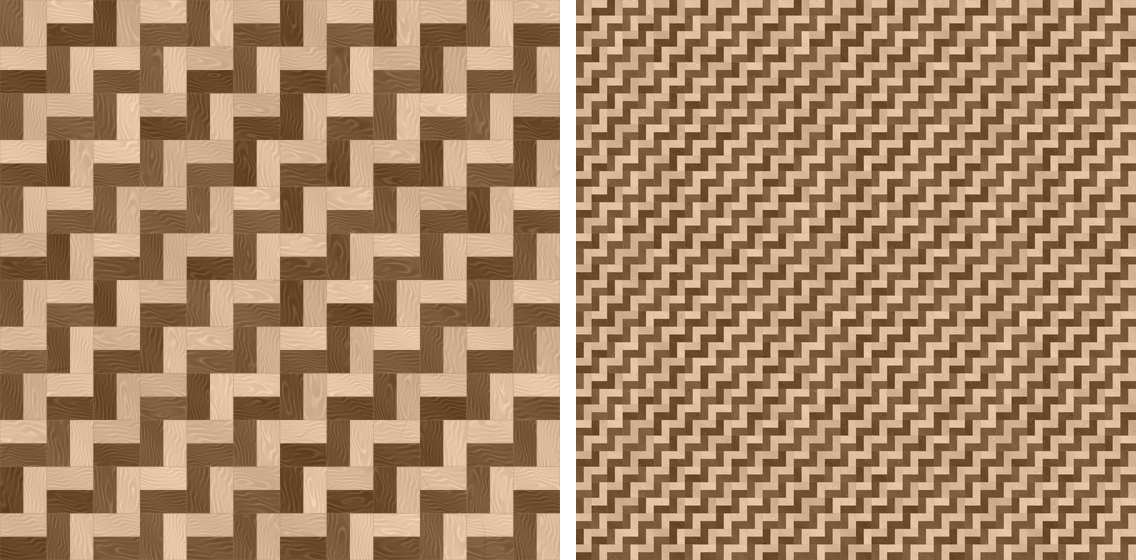
Left, the tile; right, the same tile 3 across and 3 down.
Give the GLSL for this texture, as a WebGL 1 fragment shader.

```glsl
precision highp float;
// Basket-weave parquet: square blocks, each of one dark and one light plank,
// turned by a quarter on a checkerboard. Every plank gets its own tone and
// growth-ring grain, drawn as warped elongated ellipses from layered sines.

uniform vec2 u_resolution;

#define BLOCKS 12.0
#define DARK_WOOD vec3(0.447, 0.327, 0.203)
#define LIGHT_WOOD vec3(0.842, 0.722, 0.603)
#define JOINT_COLOR vec3(0.64, 0.52, 0.40)
#define JOINT_WIDTH 0.016
#define JOINT_STRENGTH 0.4
#define TONE_SPREAD 0.11
#define RING_DENSITY 6.0
#define GRAIN_STRENGTH 0.13
#define SCRATCH_STRENGTH 0.045
#define SCRATCHES 14
#define SAMPLES 3

const float TAU = 6.2831853;

float hash(vec3 p) {
  return fract(sin(dot(p, vec3(12.99, 78.23, 37.72))) * 4375.85);
}

// Signed brightness offset of the grain; p = (along, across) the plank.
float woodGrain(vec2 p, vec3 id) {
  float phase = TAU * hash(id + 0.31);
  vec2 heart = vec2(hash(id + 0.53), mix(-0.25, 0.75, hash(id + 0.77)));

  // Bend the plank before cutting it through the rings
  float bend = 0.040 * sin(5.0 * p.x + phase + 3.0 * p.y)
             + 0.018 * sin(13.0 * p.x - 2.0 * phase + 9.0 * p.y);
  vec2 d = (p + vec2(0.0, bend) - heart) * vec2(0.42, 2.0);
  float rings = length(d) * RING_DENSITY * mix(0.75, 1.25, hash(id + 0.19));
  rings += 0.12 * sin(17.0 * p.x + 21.0 * p.y + phase);

  // Thin bright lines that fade in and out
  float line = pow(0.5 + 0.5 * sin(TAU * rings + phase), 3.0) - 0.31;
  float fade = 0.5 + 0.3 * sin(6.0 * p.x + 11.0 * p.y + phase)
             + 0.2 * sin(9.0 * p.x - 19.0 * p.y + 3.0 * phase);

  float fibre = sin(150.0 * p.y + 2.0 * sin(5.0 * p.x + phase) + phase)
              * sin(11.0 * p.x + 23.0 * p.y);
  float cloud = sin(4.0 * p.x + 5.0 * p.y + 2.0 * phase);
  return GRAIN_STRENGTH * line * fade + 0.010 * fibre + 0.012 * cloud;
}

vec3 parquet(vec2 uv) {
  vec2 grid = fract(uv) * BLOCKS;
  vec2 block = floor(grid);
  vec2 local = fract(grid);

  // Turn every other block, so x runs along the planks
  float upright = mod(block.x + block.y, 2.0);
  vec2 p = upright > 0.5 ? local.yx : local;
  float isLight = step(0.5, p.y);
  p.y -= 0.5 * isLight;

  vec3 id = vec3(block, isLight);
  vec3 color = mix(DARK_WOOD, LIGHT_WOOD, isLight);
  float tone = (hash(id) - 0.5) * TONE_SPREAD;
  color += tone + woodGrain(p, id) * mix(1.0, 0.85, isLight);

  // Faint joint around each plank
  vec2 border = min(p, vec2(1.0, 0.5) - p);
  float joint = 1.0 - smoothstep(0.0, JOINT_WIDTH, min(border.x, border.y));
  return mix(color, JOINT_COLOR, joint * JOINT_STRENGTH);
}

// Sparse curved hairlines, scattered over a wrapping canvas.
float scratches(vec2 uv) {
  float pixel = 1.0 / min(u_resolution.x, u_resolution.y);
  float amount = 0.0;
  for (int i = 0; i < SCRATCHES; i++) {
    vec3 seed = vec3(float(i), 5.3, 2.1);
    vec2 centre = vec2(hash(seed), hash(seed + 0.4));
    vec2 d = fract(uv - centre + 0.5) - 0.5;
    float angle = TAU * hash(seed + 0.8);
    float c = cos(angle);
    float s = sin(angle);
    d = vec2(c * d.x + s * d.y, c * d.y - s * d.x);
    float reach = mix(0.02, 0.06, hash(seed + 1.3));
    float offset = abs(d.y - 4.0 * d.x * d.x);
    float hairline = 1.0 - smoothstep(0.0, 0.0008 + pixel, offset);
    amount += hairline * (1.0 - smoothstep(0.3 * reach, reach, abs(d.x)));
  }
  return min(amount, 1.0);
}

void main() {
  // Average a small grid of samples to smooth the plank edges
  vec3 color = vec3(0.0);
  float count = float(SAMPLES);
  for (int y = 0; y < SAMPLES; y++) {
    for (int x = 0; x < SAMPLES; x++) {
      vec2 shift = (vec2(float(x), float(y)) + 0.5) / count - 0.5;
      color += parquet((gl_FragCoord.xy + shift) / u_resolution);
    }
  }
  color /= count * count;
  color -= SCRATCH_STRENGTH * scratches(gl_FragCoord.xy / u_resolution);
  gl_FragColor = vec4(clamp(color, 0.0, 1.0), 1.0);
}
```
